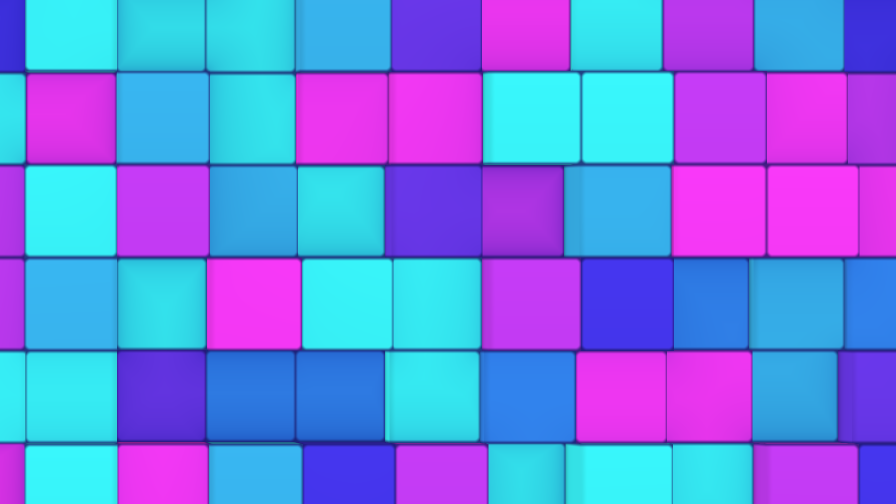
This background is drawn by a Shadertoy shader. Its source:

```glsl
float hash(vec2 p) {
    vec3 q = fract(p.xyx * vec3(0.1031, 0.1137, 0.0973) + 0.37);
    q += dot(q, q.yzx + 33.33);
    return fract((q.x + q.y) * q.z);
}

// Signed rise of a block: -1 is sunken, 1 is raised
float rise(vec2 id) {
    return 2.0 * smoothstep(0.05, 0.85, hash(id + 41.0)) - 1.0;
}

vec3 blockColor(vec2 id) {
    float pick = hash(id + 7.0);
    vec3 color = vec3(0.97, 0.22, 0.97);                      // pink
    color = mix(color, vec3(0.77, 0.23, 0.96), step(0.18, pick)); // orchid
    color = mix(color, vec3(0.22, 0.96, 0.98), step(0.31, pick)); // cyan
    color = mix(color, vec3(0.22, 0.71, 0.94), step(0.63, pick)); // sky
    color = mix(color, vec3(0.20, 0.53, 0.95), step(0.71, pick)); // blue
    color = mix(color, vec3(0.27, 0.21, 0.93), step(0.80, pick)); // indigo
    return mix(color, vec3(0.42, 0.22, 0.93), step(0.93, pick));  // violet
}

// Seams keep a dim trace of the block's own hue
vec3 addSeam(vec3 color, float clear) {
    return mix(mix(vec3(0.10, 0.08, 0.40), color, 0.2), color, clear);
}

vec3 shadeFront(vec2 id, vec2 local, vec2 eye) {
    float h = rise(id);
    vec2 side = vec2(local.x < 0.0 ? -1.0 : 1.0, local.y < 0.0 ? -1.0 : 1.0);
    float drop = h - rise(id + vec2(side.x, 0));

    // Edges that turn toward the eye get a soft bevel in place of a seam
    float bevel = step(side.x * (id.x + 0.5 - eye.x), 0.0) * smoothstep(0.0, 0.4, drop);
    vec2 inset = 0.5 - abs(local);
    vec2 corner = max(0.07 - inset - vec2(0.008 + bevel * 0.1, 0.0), 0.0);
    float seam = smoothstep(-0.005, 0.04, 0.07 - length(corner));
    float soft = mix(1.0, mix(0.92, 1.0, smoothstep(0.0, 0.08, inset.x)), bevel);

    // Occlusion cast by taller neighbours
    float occlusion = 0.0;
    for (int j = -1; j <= 1; j++)
    for (int i = -1; i <= 1; i++) {
        vec2 offset = vec2(i, j);
        float gap = length(max(abs(local - offset) - 0.5, 0.0));
        float taller = max(rise(id + offset) - h, 0.0);
        occlusion = max(occlusion, taller * (0.08 * exp(-gap * 14.0) + 0.1 * exp(-gap * 2.0)));
    }
    float light = (0.98 + 0.02 * h) * soft * (1.0 + 0.02 * local.y);
    vec3 shadow = 1.0 - occlusion * vec3(1.0, 0.9, 0.45);
    return addSeam(blockColor(id) * light * shadow, seam);
}

vec3 shadeSide(vec2 id, vec2 local, float z, bool alongX) {
    vec2 axis = alongX ? vec2(1, 0) : vec2(0, 1);
    float base = rise(id + axis * sign(dot(local, axis)));
    float across = alongX ? local.y : local.x;
    float contact = 1.0 - 0.3 * exp(-max(z - base, 0.0) * 6.0);
    float seam = smoothstep(-0.005, 0.04, 0.5 - abs(across));
    return addSeam(blockColor(id) * (alongX ? 0.92 : 0.6) * contact, seam);
}

// Highest block met by the view ray through grid point g
vec3 scene(vec2 p) {
    vec2 g = (p - vec2(0.051, 0.121)) / vec2(0.1808, 0.184);
    vec2 eye = vec2(0.74, 2.07);
    vec2 ray = (g - eye + 0.00001) * vec2(0.018, 0.005);
    float nearest = 10.0;
    vec2 hitId = floor(g), entry = vec2(0);
    for (int j = -1; j <= 1; j++)
    for (int i = -1; i <= 1; i++) {
        vec2 id = floor(g) + vec2(i, j);
        vec2 a = (id - g) / ray, b = (id + 1.0 - g) / ray;
        vec2 enter = min(a, b), leave = max(a, b);
        float t = max(max(enter.x, enter.y), -rise(id));
        if (t < min(leave.x, leave.y) && t < nearest) {
            nearest = t;
            hitId = id;
            entry = enter;
        }
    }
    vec2 local = g + ray * nearest - hitId - 0.5;
    if (max(entry.x, entry.y) < nearest) return shadeFront(hitId, local, eye);
    return shadeSide(hitId, local, -nearest, entry.x > entry.y);
}

void mainImage(out vec4 fragColor, in vec2 fragCoord) {
    // Four samples smooth the block outlines
    vec3 color = vec3(0);
    for (int j = 0; j < 2; j++)
    for (int i = 0; i < 2; i++)
        color += scene((fragCoord + vec2(i, j) * 0.5 - 0.25) / iResolution.y);
    fragColor = vec4(color * 0.25, 1.0);
}
```
